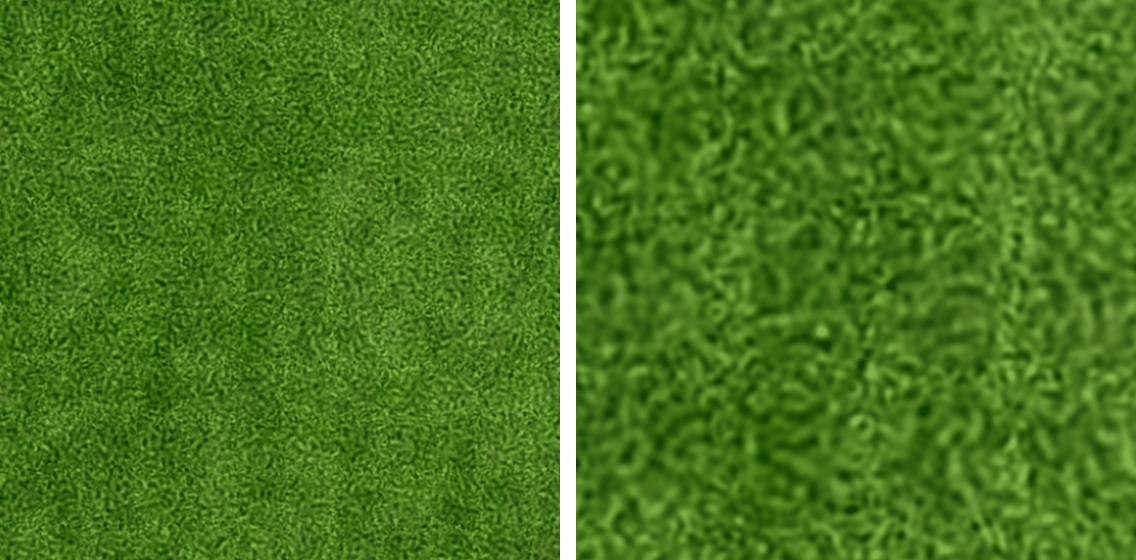
Left: the whole. Right: its middle third, enlarged.
Reproduce this texture procedurally as a WebGL 2 fragment shader.

```glsl
#version 300 es
precision highp float;
// Short green turf laid as a faint grid of soft tufts with crisper seams.
// Blades are sparse oriented wavelets scattered per cell; a finer layer of
// them sharpens the broken, wobbling seams, and slow noise shades the lawn.

uniform vec2 u_resolution;
out vec4 fragColor;

#define TUFTS vec2(11.46, 10.47)       // grid repeats across and up
#define TUFT_PHASE vec2(0.82, 0.655)   // offset of the first seams
#define SEAM_WIDTH 0.15                // share of one tuft
#define SEAM_WOBBLE 0.14
#define BLADE_CELLS 69.0               // soft blades across the canvas
#define FINE_CELLS 106.0               // crisp blades in the seams
#define BLADE_CONTRAST 0.31
#define PATCH_CONTRAST 0.30
#define DARK_GREEN vec3(0.15, 0.33, 0.03)
#define MID_GREEN vec3(0.27, 0.45, 0.09)
#define LIGHT_GREEN vec3(0.42, 0.61, 0.21)
#define OLIVE_TINT vec3(0.05, 0.005, 0.06)

const float TAU = 6.2831853;

vec4 hash4(vec2 p) {
  vec4 h = fract(p.xyxy * vec4(0.1031, 0.1030, 0.0973, 0.1099));
  h += dot(h, h.wzxy + 33.33);
  return fract((h.xxyz + h.yzzw) * h.zywx);
}

// Smooth value noise, two channels in 0..1
vec2 valueNoise(vec2 p) {
  vec2 cell = floor(p);
  vec2 f = fract(p);
  f = f * f * (3.0 - 2.0 * f);
  vec2 low = mix(hash4(cell).xy, hash4(cell + vec2(1.0, 0.0)).xy, f.x);
  vec2 high = mix(hash4(cell + vec2(0.0, 1.0)).xy, hash4(cell + 1.0).xy, f.x);
  return mix(low, high, f.y);
}

// Sum of short striped wavelets at random places and angles
float blades(vec2 p, float seed) {
  vec2 cell = floor(p);
  float sum = 0.0;
  for (int y = -1; y <= 1; y++) {
    for (int x = -1; x <= 1; x++) {
      vec2 neighbour = cell + vec2(x, y);
      for (int k = 0; k < 2; k++) {
        vec4 rnd = hash4(neighbour + seed + 171.0 * float(k));
        vec2 offset = p - neighbour - rnd.xy;
        float falloff = max(1.0 - dot(offset, offset), 0.0);
        float angle = rnd.z * TAU;
        float across = dot(offset, vec2(cos(angle), sin(angle)));
        sum += falloff * falloff * cos(across * 5.6 + rnd.w * TAU);
      }
    }
  }
  return sum;
}

// Strength of the nearest seam, broken up along its length
float seamMask(vec2 uv) {
  vec2 wobble = (valueNoise(uv * 42.0 + 19.0) - 0.5) * SEAM_WOBBLE;
  vec2 grid = uv * TUFTS - TUFT_PHASE + wobble;
  vec2 dist = abs(fract(grid + 0.5) - 0.5) / SEAM_WIDTH;
  vec2 strength = exp(-dist * dist) * (0.45 + 0.55 * valueNoise(uv * 27.0 + 53.0));
  return 1.0 - (1.0 - strength.x) * (1.0 - strength.y);
}

void main() {
  vec2 uv = gl_FragCoord.xy / u_resolution;
  float seam = seamMask(uv);

  // Soft blades inside the tufts, crisp ones along the seams
  float soft = blades(uv * BLADE_CELLS, 11.0);
  float crisp = blades(uv * FINE_CELLS, 307.0);
  float relief = soft * (1.0 - 0.4 * seam) + crisp * (0.25 + 0.8 * seam);

  // Shading over several tufts, from tuft to tuft, and in small clumps
  vec2 broad = valueNoise(uv * 4.5 + 7.0) - 0.5;
  vec2 local = valueNoise(uv * TUFTS * 1.6 + 31.0) - 0.5;
  vec2 clump = valueNoise(uv * 44.0 + 83.0) - 0.5;
  float tone = 0.44 + BLADE_CONTRAST * relief + 0.10 * (seam - 0.3);
  tone += PATCH_CONTRAST * (0.75 * broad.x + 0.8 * local.x + 1.1 * clump.x);
  tone = clamp(tone, -0.3, 1.3);

  // Colour ramp with a dull olive cast in the tuft centres
  vec3 shade = mix(DARK_GREEN, MID_GREEN, min(tone / 0.45, 1.0));
  vec3 colour = mix(shade, LIGHT_GREEN, max((tone - 0.45) / 0.55, 0.0));
  colour += OLIVE_TINT * local.y * (1.0 - seam);
  fragColor = vec4(clamp(colour, 0.0, 1.0), 1.0);
}
```
